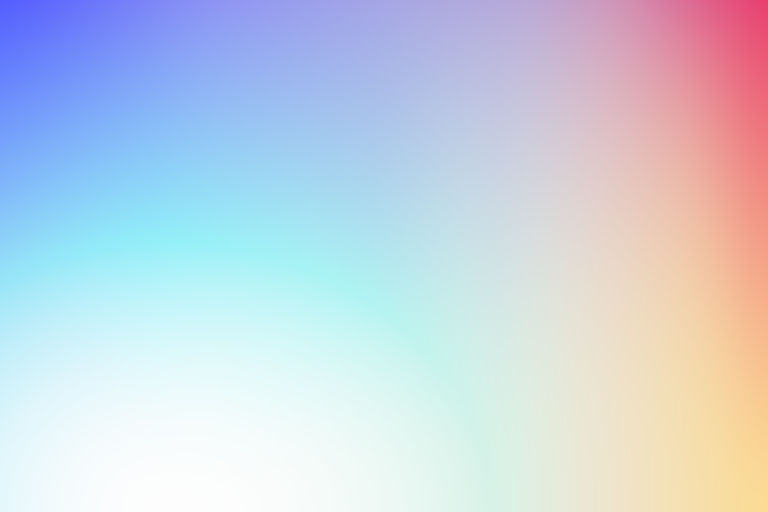
Reproduce this background procedurally as a Shadertoy shader.

```glsl
// Soft mesh-style gradient: a white glow with a cyan rim under a blue, lilac and crimson sky.

const vec2 GLOW_CENTRE = vec2(0.22, 0.0);
const vec2 GLOW_RADII = vec2(0.42, 0.53);
const float GLOW_FALLOFF = 2.2;
const float RIM_SOFTNESS = 0.004;
const float HINGE_SOFTNESS = 0.03;
const vec3 GLOW_COLOUR = vec3(0.992);

const int STOPS = 6;

// Sky colours along the top edge, left to right
const float SKY_AT[STOPS] = float[](0.0, 0.26, 0.52, 0.68, 0.80, 1.0);
const vec3 SKY[STOPS] = vec3[](
    vec3(0.31, 0.35, 1.00), vec3(0.55, 0.58, 0.96), vec3(0.66, 0.66, 0.89),
    vec3(0.72, 0.67, 0.85), vec3(0.81, 0.61, 0.74), vec3(0.92, 0.22, 0.41));

// Rim colours along the glow and the lower right edge
const float RIM_AT[STOPS] = float[](0.0, 0.20, 0.48, 0.66, 0.78, 1.0);
const vec3 RIM[STOPS] = vec3[](
    vec3(0.59, 0.89, 0.97), vec3(0.56, 0.935, 0.975), vec3(0.69, 0.955, 0.95),
    vec3(0.87, 0.95, 0.905), vec3(0.93, 0.90, 0.83), vec3(0.99, 0.855, 0.56));

// Zero for negative values, the value itself above, with a rounded corner
float softPositive(float v, float softness) {
    return 0.5 * (v + sqrt(v * v + softness));
}

// Piecewise linear colour ramp with rounded hinges
vec3 ramp(float x, float at[STOPS], vec3 colours[STOPS]) {
    vec3 colour = colours[0];
    for (int i = 0; i < STOPS - 1; i++) {
        float t = (x - at[i]) / (at[i + 1] - at[i]);
        float amount = softPositive(t, HINGE_SOFTNESS)
                     - softPositive(t - 1.0, HINGE_SOFTNESS);
        colour += (colours[i + 1] - colours[i]) * amount;
    }
    return colour;
}

// Blend from the rim up to the sky, measured within each column
vec3 skyField(vec2 uv) {
    float across = (uv.x - GLOW_CENTRE.x) / GLOW_RADII.x;
    float rimHeight = GLOW_RADII.y
                    * sqrt(softPositive(1.0 - across * across, RIM_SOFTNESS));
    float height = clamp((uv.y - rimHeight) / (1.0 - rimHeight), 0.0, 1.0);
    float curve = 1.0 + 1.4 * smoothstep(0.47, 0.77, uv.x)
                - smoothstep(0.87, 1.0, uv.x);
    return mix(ramp(uv.x, RIM_AT, RIM), ramp(uv.x, SKY_AT, SKY),
               pow(height, curve));
}

// Blend from the white core out to the rim colour in the same direction
vec3 glowField(vec2 offset, float radius) {
    float rimX = GLOW_CENTRE.x + GLOW_RADII.x * offset.x / max(radius, 0.001);
    vec3 rim = ramp(clamp(rimX, 0.0, 1.0), RIM_AT, RIM);
    return mix(GLOW_COLOUR, rim, pow(min(radius, 1.0), GLOW_FALLOFF));
}

void mainImage(out vec4 fragColor, in vec2 fragCoord) {
    vec2 uv = fragCoord / iResolution.xy;
    vec2 offset = (uv - GLOW_CENTRE) / GLOW_RADII;
    float radius = length(offset);

    // Join both fields across a narrow feathered rim
    float outside = smoothstep(0.94, 1.06, radius);
    vec3 colour = mix(glowField(offset, radius), skyField(uv), outside);
    fragColor = vec4(clamp(colour, 0.0, 1.0), 1.0);
}
```
